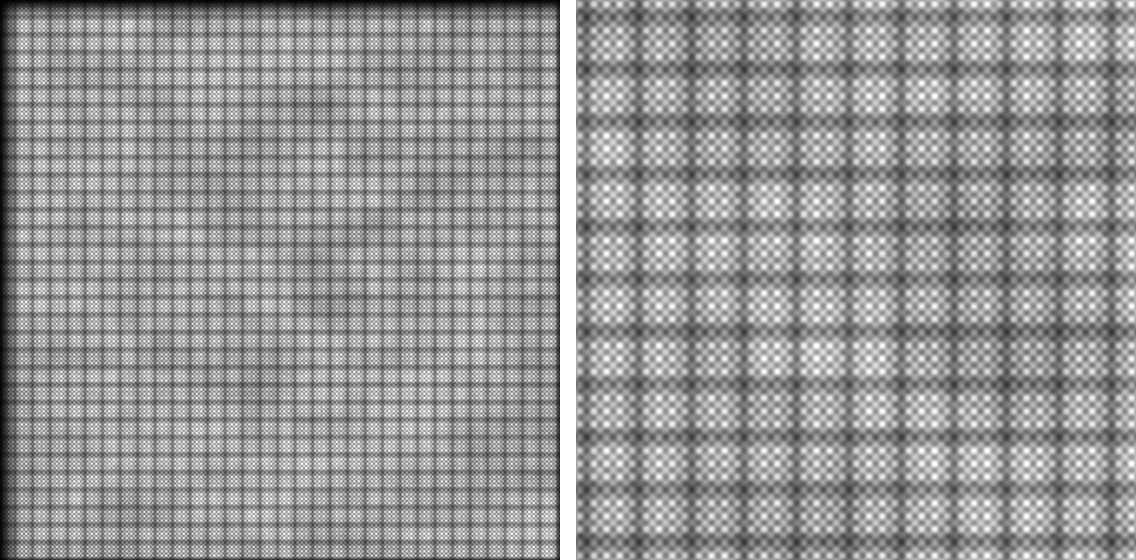
Left, the full canvas; right, a detail of the centre.
Give the GLSL for this pattern, as a three.js fragment shader.

```glsl
// Grey woven cloth: a 32 by 32 grid of soft dark bands over a fine plain weave.
// Gaussian bands darken a cosine checker of stitches; value noise adds blotchy
// wear, hashes vary the threads, and uneven shadows close the four edges.

varying vec2 vUv;

const float TAU = 6.2831853;
const float REPEATS = 32.0;                    // bands across and down
const float STITCHES = 128.0;                  // weave periods across and down
const vec2 BAND_PHASE = vec2(0.85, 0.02);      // band centre inside a repeat
const vec2 BAND_WIDTH = vec2(0.14, 0.14);      // in repeats
const vec2 BAND_DEPTH = vec2(0.32, 0.34);
const float CLOTH_GREY = 0.70;
const float CHECKER_DEPTH = 0.19;
const float RIDGE_DEPTH = 0.045;
const float THREAD_VARIATION = 0.05;
const float STITCH_VARIATION = 0.06;
const float BLOTCH_DEPTH = 0.34;
const vec2 SHADOW_LEFT_TOP = vec2(0.036, 0.036);
const vec2 SHADOW_RIGHT_BOTTOM = vec2(0.010, 0.006);

float hash(vec2 p) {
  return fract(sin(dot(p, vec2(127.1, 311.7))) * 43758.5453);
}

float valueNoise(vec2 p) {
  vec2 cell = floor(p);
  vec2 f = fract(p);
  f = f * f * (3.0 - 2.0 * f);
  float low = mix(hash(cell), hash(cell + vec2(1.0, 0.0)), f.x);
  float high = mix(hash(cell + vec2(0.0, 1.0)), hash(cell + vec2(1.0, 1.0)), f.x);
  return mix(low, high, f.y);
}

// Patchy wear, centred on zero.
float blotches(vec2 uv) {
  float sum = 0.0;
  float weight = 0.5;
  vec2 p = uv * vec2(11.0, 14.0) + 3.7;
  for (int i = 0; i < 3; i++) {
    sum += weight * (valueNoise(p) - 0.5);
    p = p * 2.03 + 17.3;
    weight *= 0.6;
  }
  return sum;
}

// Light left by the dark bands in both directions.
float bandLight(vec2 uv) {
  vec2 d = fract(uv * REPEATS - BAND_PHASE + 0.5) - 0.5;
  vec2 profile = exp(-d * d / (BAND_WIDTH * BAND_WIDTH));
  vec2 light = 1.0 - BAND_DEPTH * profile;
  return light.x * light.y;
}

// Raised stitches in a checker, with ridges and uneven threads.
float weave(vec2 uv) {
  vec2 p = uv * STITCHES;
  vec2 wave = cos(TAU * p);
  float relief = CHECKER_DEPTH * wave.x * wave.y + RIDGE_DEPTH * (wave.x + wave.y);
  float threads = valueNoise(vec2(p.x, 5.5)) + valueNoise(vec2(9.5, p.y)) - 1.0;
  float stitch = valueNoise(p * 2.0) - 0.5;
  return relief + THREAD_VARIATION * threads + STITCH_VARIATION * stitch;
}

// Deep shadow on the left and top, thin on the right and bottom.
float edgeLight(vec2 uv) {
  vec2 leftTop = smoothstep(vec2(-0.005), SHADOW_LEFT_TOP, vec2(uv.x, 1.0 - uv.y));
  vec2 rightBottom = smoothstep(vec2(-0.005), SHADOW_RIGHT_BOTTOM, vec2(1.0 - uv.x, uv.y));
  return leftTop.x * leftTop.y * rightBottom.x * rightBottom.y;
}

void main() {
  float cloth = CLOTH_GREY * (1.0 + BLOTCH_DEPTH * blotches(vUv)) + weave(vUv);
  float grey = cloth * bandLight(vUv) * edgeLight(vUv);
  gl_FragColor = vec4(vec3(clamp(grey, 0.0, 1.0)), 1.0);
}
```
